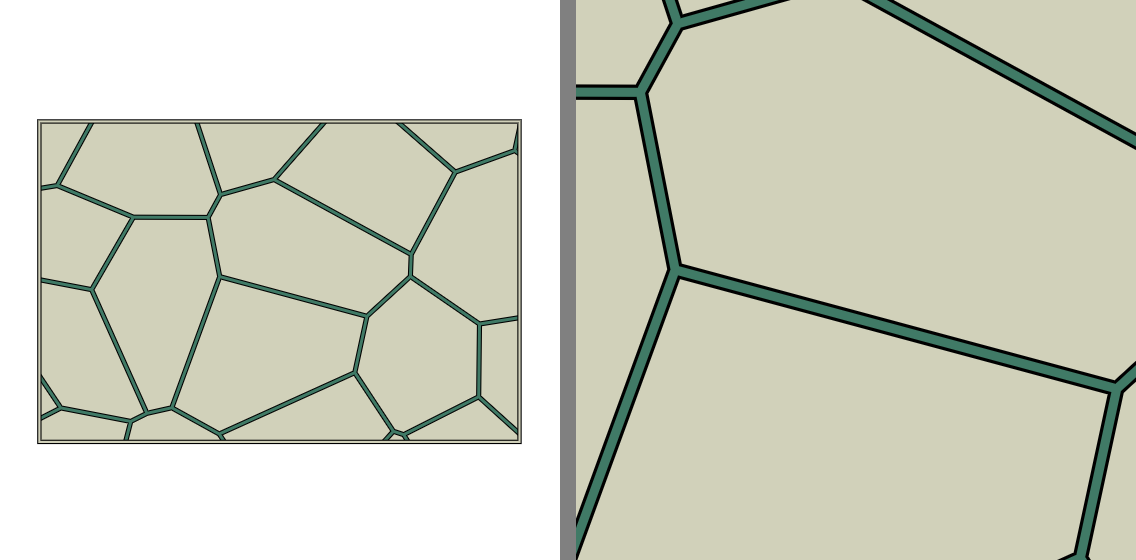
Left: the whole. Right: its middle third, enlarged.
Write a Shadertoy shader that draws this pattern.

```glsl
const vec3 PAPER = vec3(1.0);
const vec3 STONE = vec3(0.82, 0.82, 0.73);
const vec3 INK = vec3(0.0);
const vec3 GREEN = vec3(0.25, 0.48, 0.40);

const vec2 GRID = vec2(5.0, 4.0);   // whole cells per canvas, so sites wrap
const float JITTER = 0.92;
const float SEED = 37.0;

const vec2 PANEL_CENTER = vec2(0.499, 0.497);
const vec2 PANEL_HALF = vec2(0.4326, 0.2900);
const float FRAME_LINE = 0.00195;
const float FRAME_GAP = 0.0039;
const float ROAD_HALF = 0.0027;     // green core
const float ROAD_LINE = 0.0019;     // dark outline on each side

vec2 hash2(vec2 p) {
    vec3 q = fract(p.xyx * vec3(0.1031, 0.1030, 0.0973));
    q += dot(q, q.yzx + 33.33);
    return fract((q.xx + q.yz) * q.zy);
}

// Jittered site of a grid cell, in canvas units
vec2 cellSite(vec2 cell, vec2 grid, float jitter, float seed) {
    vec2 offset = hash2(mod(cell, grid) + seed) - 0.5;
    return (cell + 0.5 + jitter * offset) / grid;
}

// Distance to the nearest border between Voronoi cells
float voronoiBorder(vec2 p, vec2 grid, float jitter, float seed) {
    vec2 home = floor(p * grid);
    vec2 nearestCell = home;
    vec2 toNearest = vec2(8.0);
    for (int y = -2; y <= 2; y++) {
        for (int x = -2; x <= 2; x++) {
            vec2 cell = home + vec2(x, y);
            vec2 toSite = cellSite(cell, grid, jitter, seed) - p;
            if (dot(toSite, toSite) < dot(toNearest, toNearest)) {
                toNearest = toSite;
                nearestCell = cell;
            }
        }
    }

    // Perpendicular bisectors against the surrounding sites
    float border = 8.0;
    for (int y = -2; y <= 2; y++) {
        for (int x = -2; x <= 2; x++) {
            if (x == 0 && y == 0) continue;
            vec2 cell = nearestCell + vec2(x, y);
            vec2 toSite = cellSite(cell, grid, jitter, seed) - p;
            vec2 middle = 0.5 * (toNearest + toSite);
            border = min(border, dot(middle, normalize(toSite - toNearest)));
        }
    }
    return border;
}

float boxDistance(vec2 p, vec2 halfSize) {
    vec2 d = abs(p) - halfSize;
    return length(max(d, 0.0)) + min(max(d.x, d.y), 0.0);
}

// Antialiased coverage of the region where d is negative
float coverage(float d, float pixel) {
    return clamp(0.5 - d / pixel, 0.0, 1.0);
}

// Stone cells parted by outlined green bands
vec3 paving(float border, float pixel) {
    vec3 color = mix(STONE, INK, coverage(border - ROAD_HALF - ROAD_LINE, pixel));
    return mix(color, GREEN, coverage(border - ROAD_HALF, pixel));
}

void mainImage(out vec4 fragColor, in vec2 fragCoord) {
    vec2 uv = fragCoord / iResolution.xy;
    float pixel = 1.0 / min(iResolution.x, iResolution.y);

    float border = voronoiBorder(uv, GRID, JITTER, SEED);
    float panel = boxDistance(uv - PANEL_CENTER, PANEL_HALF);

    // Nested frame: outer line, gap, inner line, paving
    float gapEdge = panel + FRAME_LINE;
    float innerEdge = gapEdge + FRAME_GAP;
    float pavingEdge = innerEdge + FRAME_LINE;
    vec3 color = mix(PAPER, INK, coverage(panel, pixel));
    color = mix(color, STONE, coverage(gapEdge, pixel));
    color = mix(color, INK, coverage(innerEdge, pixel));
    color = mix(color, paving(border, pixel), coverage(pavingEdge, pixel));

    fragColor = vec4(color, 1.0);
}
```
